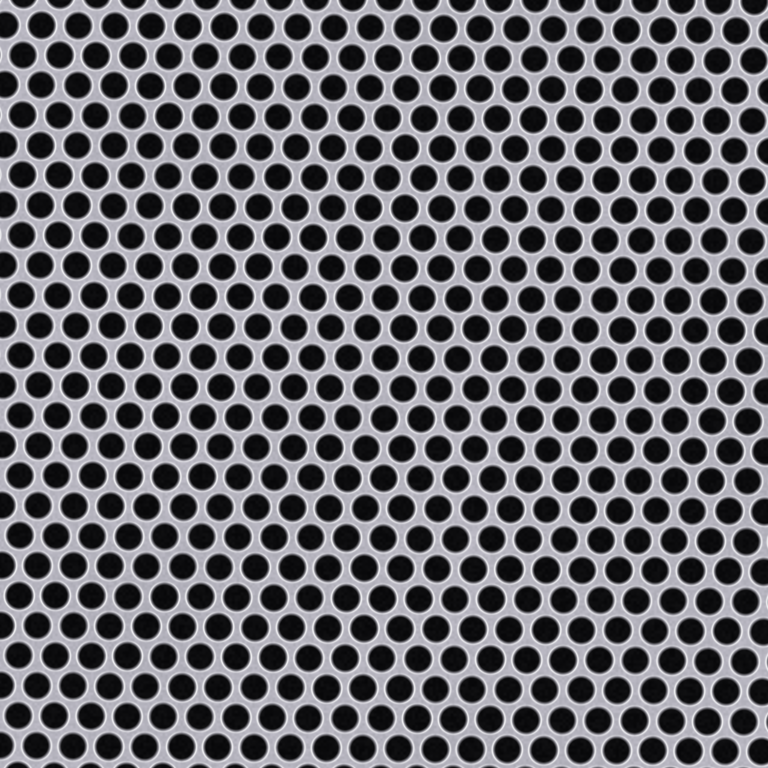
Give the GLSL for this texture, as a WebGL 1 fragment shader.

```glsl
precision highp float;
// Perforated pale metal sheet: staggered round black holes with bright bevelled rims.

uniform vec2 u_resolution;

const float ROW_HEIGHT = 0.0391;
const float HOLE_RADIUS = 0.0170;
const float RIM_RADIUS = 0.0196;
const float RIM_WIDTH = 0.0014;
const vec2 ANCHOR = vec2(0.479, 0.349);   // centre of one hole, y measured down
const vec2 TILT = vec2(0.011, 0.0083);    // slight rotation of the sheet

const vec3 HOLE_COLOR = vec3(0.045, 0.045, 0.052);
const vec3 METAL_DARK = vec3(0.63, 0.63, 0.665);
const vec3 METAL_LIGHT = vec3(0.765, 0.755, 0.80);
const vec3 RIM_COLOR = vec3(0.93, 0.93, 0.94);

float hash(vec2 p) {
  vec3 q = fract(vec3(p.xyx) * 0.1031);
  q += dot(q, q.yzx + 33.33);
  return fract((q.x + q.y) * q.z);
}

float noise(vec2 p) {
  vec2 cell = floor(p);
  vec2 f = fract(p);
  f = f * f * (3.0 - 2.0 * f);
  float low = mix(hash(cell), hash(cell + vec2(1.0, 0.0)), f.x);
  float high = mix(hash(cell + vec2(0.0, 1.0)), hash(cell + vec2(1.0)), f.x);
  return mix(low, high, f.y);
}

// Offset from the nearest hole centre (xy) and a random value for that hole (z).
vec3 nearestHole(vec2 p) {
  float pitch = mix(0.0476, 0.0472, p.y);
  vec2 d = p - ANCHOR;
  vec2 grid = vec2((d.x + TILT.x * d.y) / pitch, (d.y - TILT.y * d.x) / ROW_HEIGHT);
  vec3 nearest = vec3(1.0, 1.0, 0.0);
  for (int i = -1; i <= 1; i++) {
    float row = floor(grid.y + 0.5) + float(i);
    float stagger = 0.5 * mod(row, 2.0);
    float column = floor(grid.x - stagger + 0.5) + stagger;
    vec2 id = vec2(column * 2.0, row) + 100.0;
    vec2 jitter = vec2(hash(id), hash(id + 57.0)) - 0.5;
    vec2 offset = (grid - vec2(column, row)) * vec2(pitch, ROW_HEIGHT);
    offset += jitter * 0.0009;
    if (dot(offset, offset) < dot(nearest.xy, nearest.xy)) {
      nearest = vec3(offset, hash(id + 23.0));
    }
  }
  return nearest;
}

// Brushed-looking tone with fine grain and broad, faint unevenness.
vec3 metalColor(vec2 p) {
  float grain = noise(p * 300.0 + 11.0);
  float broad = noise(p * 5.0 + 40.0);
  return mix(METAL_DARK, METAL_LIGHT, 0.22 + 0.42 * grain + 0.26 * broad);
}

// Rim strength, strongest on the left and right of a hole.
float rimLight(vec2 offset, float variation) {
  float dist = length(offset);
  vec2 dir = offset / max(dist, 0.0001);
  float band = (dist - RIM_RADIUS) / RIM_WIDTH;
  float side = 0.32 + 0.68 * abs(dir.x) + 0.12 * dir.y;
  return exp(-band * band) * side * mix(0.8, 1.05, variation);
}

void main() {
  vec2 p = gl_FragCoord.xy / u_resolution;
  p.y = 1.0 - p.y;
  vec3 hole = nearestHole(p);
  float dist = length(hole.xy);

  // Sheet and rims
  vec3 color = metalColor(p);
  color = mix(color, RIM_COLOR, clamp(rimLight(hole.xy, hole.z), 0.0, 1.0));

  // Holes with soft edges
  float radius = HOLE_RADIUS + (hole.z - 0.5) * 0.0005;
  float edge = max(0.0027, 1.0 / min(u_resolution.x, u_resolution.y));
  float speckle = (noise(p * 260.0) - 0.5) * 0.035;
  color = mix(HOLE_COLOR + speckle, color, smoothstep(-edge, edge, dist - radius));

  gl_FragColor = vec4(color, 1.0);
}
```
